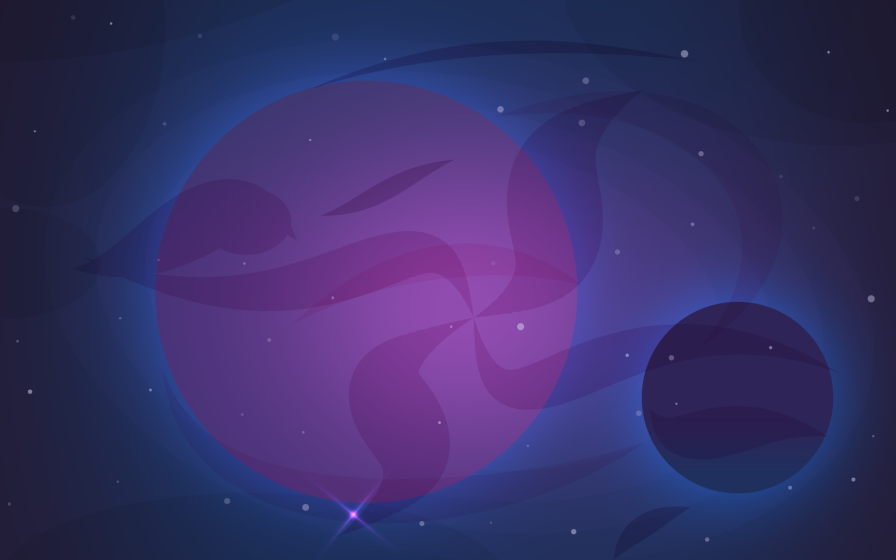
Reproduce this background procedurally as a Shadertoy shader.

```glsl
float hash(vec2 p) {
    return fract(sin(dot(p, vec2(127.1, 311.7))) * 43758.5);
}

float cover(float d) {
    float e = 0.75 / iResolution.y;
    return 1.0 - smoothstep(-e, e, d);
}

float ellipse(vec2 p, vec2 center, vec2 radius) {
    vec2 q = (p - center) / radius;
    return (length(q) - 1.0) * min(radius.x, radius.y);
}

// Cubic ribbon, tapered to a point at both ends
float ribbon(vec2 p, vec2 a, vec2 b, vec2 c, vec2 d, float width) {
    float best = 10.0;
    vec2 last = a;
    float lastWidth = 0.0;
    for (int i = 1; i <= 40; i++) {
        float t = float(i) / 40.0, s = 1.0 - t;
        vec2 next = s*s*s*a + 3.0*s*s*t*b + 3.0*s*t*t*c + t*t*t*d;
        float nextWidth = width * sin(3.14159 * t);
        vec2 edge = next - last;
        float h = clamp(dot(p - last, edge) / dot(edge, edge), 0.0, 1.0);
        best = min(best, length(p - last - edge * h) - mix(lastWidth, nextWidth, h));
        last = next;
        lastWidth = nextWidth;
    }
    return cover(best);
}

vec3 sky(vec2 p, float bigEdge, float smallEdge) {
    float side = smoothstep(0.40, 0.90, length((p - vec2(0.8, 0.47)) * vec2(1.0, 0.66)));
    vec3 color = mix(vec3(0.11, 0.18, 0.34), vec3(0.135, 0.115, 0.22), side);

    // Broad tilted halos
    for (int i = 0; i < 4; i++) {
        float k = float(i);
        vec2 q = p - vec2(0.82, 0.46);
        q.y += 0.12 * q.x;
        float halo = cover(ellipse(q, vec2(0.0), vec2(0.74 - 0.09*k, 0.46 - 0.055*k)));
        color += halo * vec3(0.011, 0.006, 0.013);
    }

    // Dark folds along the border
    float folds = cover(ellipse(p, vec2(0.08, 0.95), vec2(0.215, 0.32)));
    folds += cover(0.89 + 0.4 * p.x * p.x - p.y);
    folds += cover(ellipse(p, vec2(0.0, 0.53), vec2(0.18, 0.10)));
    folds += cover(ellipse(p, vec2(0.45, -0.05), vec2(0.46, 0.17)));
    folds += cover(ellipse(p, vec2(1.55, 0.98), vec2(0.23, 0.20)));
    folds += cover(ellipse(p, vec2(1.50, 1.05), vec2(0.50, 0.31)));
    color *= 1.0 - 0.07 * folds;

    // Violet haze and the planets' blue light
    vec2 haze = (p - vec2(1.08, 0.47)) * vec2(1.0, 1.15);
    color += vec3(0.14, 0.01, 0.08) * exp(-8.0 * dot(haze, haze));
    color += vec3(0.035, 0.08, 0.20) * exp(-pow(max(bigEdge, 0.0) / 0.07, 1.2));
    color += vec3(-0.02, 0.09, 0.20) * exp(-pow(max(smallEdge, 0.0) / 0.06, 1.2));
    return color;
}

float stars(vec2 p) {
    float light = 0.0;
    vec2 cell = floor(p * 6.0);
    for (int y = -1; y <= 1; y++)
    for (int x = -1; x <= 1; x++) {
        vec2 id = cell + vec2(x, y);
        vec2 spot = (id + 0.1 + 0.8 * vec2(hash(id), hash(id + 17.0))) / 6.0;
        float size = mix(0.002, 0.007, pow(hash(id + 41.0), 2.0));
        float visible = step(0.2, hash(id + 5.0));
        light += visible * cover(length(p - spot) - size) * mix(0.12, 0.6, hash(id + 73.0));
    }
    return min(light, 0.65);
}

void mainImage(out vec4 fragColor, in vec2 fragCoord) {
    vec2 p = fragCoord / iResolution.y;
    p.x += 0.8 - 0.5 * iResolution.x / iResolution.y;
    float bigEdge = length(p - vec2(0.654, 0.479)) - 0.377;
    float smallEdge = length(p - vec2(1.317, 0.29)) - 0.171;
    vec3 color = sky(p, bigEdge, smallEdge);

    // Planet bodies
    vec2 core = (p - vec2(0.83, 0.45)) * vec2(0.95, 1.1);
    vec3 rim = mix(vec3(0.26, 0.19, 0.45), vec3(0.21, 0.21, 0.42), smoothstep(0.5, 0.85, p.y));
    vec3 bigBody = mix(rim, vec3(0.57, 0.30, 0.69), exp(-9.0 * dot(core, core)));
    vec3 smallBody = mix(vec3(0.12, 0.19, 0.37), vec3(0.18, 0.14, 0.34), smoothstep(0.13, 0.27, p.y));
    color = mix(color, bigBody, cover(bigEdge));
    color = mix(color, smallBody, cover(smallEdge));

    // Swirling arms share one pivot
    vec2 pivot = vec2(0.846, 0.433);
    float arms = ribbon(p, pivot, vec2(0.76, 0.73), vec2(0.625, 0.333), vec2(0.146, 0.542), 0.047);
    arms = max(arms, ribbon(p, vec2(0.13, 0.52), vec2(0.32, 0.52), vec2(0.41, 0.73), vec2(0.53, 0.57), 0.06));
    arms = max(arms, cover(ellipse(p, vec2(0.44, 0.605), vec2(0.08, 0.06))));
    arms = max(arms, ribbon(p, pivot, vec2(1.167, 0.552), vec2(0.81, 0.69), vec2(1.15, 0.84), 0.085));
    arms = max(arms, ribbon(p, pivot, vec2(0.896, 0.104), vec2(1.08, 0.54), vec2(1.5, 0.333), 0.045));
    arms = max(arms, ribbon(p, pivot, vec2(0.458, 0.27), vec2(0.958, 0.25), vec2(0.604, 0.042), 0.075));
    arms = max(arms, ribbon(p, vec2(1.16, 0.27), vec2(1.22, 0.16), vec2(1.3, 0.28), vec2(1.48, 0.22), 0.045));
    color *= mix(vec3(1.0), vec3(0.94, 0.80, 0.90), arms);

    // Faint outer bands
    float bands = ribbon(p, vec2(0.52, 0.42), vec2(0.72, 0.56), vec2(0.9, 0.56), vec2(1.04, 0.49), 0.03);
    bands += ribbon(p, vec2(0.88, 0.79), vec2(1.3, 0.9), vec2(1.5, 0.6), vec2(1.25, 0.38), 0.045);
    bands += ribbon(p, vec2(0.29, 0.34), vec2(0.36, 0.02), vec2(0.9, 0.08), vec2(1.15, 0.21), 0.04);
    color *= mix(vec3(1.0), vec3(1.0, 0.88, 0.94), bands);

    // Slim leaf shadows
    float leaves = ribbon(p, vec2(0.573, 0.615), vec2(0.66, 0.63), vec2(0.72, 0.69), vec2(0.812, 0.715), 0.017);
    leaves += ribbon(p, vec2(0.552, 0.84), vec2(0.79, 0.93), vec2(1.0, 0.93), vec2(1.233, 0.892), 0.012);
    leaves += ribbon(p, vec2(1.096, 0.0), vec2(1.12, 0.05), vec2(1.17, 0.08), vec2(1.233, 0.094), 0.02);
    color *= mix(vec3(1.0), vec3(0.86, 0.76, 0.85), leaves);
    color = mix(color, vec3(0.78, 0.76, 0.90), stars(p));

    // Crossed sparkle
    vec2 q = abs(mat2(0.77, 0.64, -0.64, 0.77) * (p - vec2(0.631, 0.081)));
    float rays = exp(-q.x / 0.003 - q.y / 0.03) + exp(-q.y / 0.003 - q.x / 0.03);
    color += vec3(0.40, 0.16, 0.65) * rays;
    color += vec3(0.5, 0.2, 0.4) * exp(-dot(q, q) / 0.00003);
    fragColor = vec4(clamp(color, 0.0, 1.0), 1.0);
}
```
